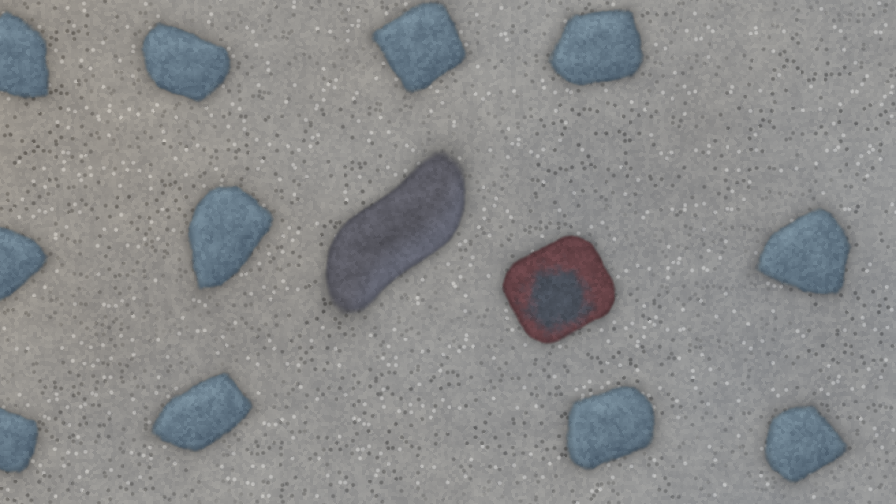
A WebGL 1 fragment shader for this texture:

```glsl
precision highp float;
// Angular blue-grey stones strewn on pale gritty sand, around one long dark pebble
// and one rounded red pebble. Stones are smooth intersections of half planes on a
// jittered grid; sand and rock grain come from cellular noise and layered sines.
uniform vec2 u_resolution;

#define SAND_LIGHT vec3(0.635, 0.628, 0.612)
#define SAND_DARK vec3(0.515, 0.512, 0.510)
#define ROCK_LIGHT vec3(0.455, 0.535, 0.590)
#define ROCK_DARK vec3(0.325, 0.395, 0.455)
#define SLATE vec3(0.370, 0.370, 0.405)
#define RED_RIM vec3(0.400, 0.265, 0.280)
#define RED_CORE vec3(0.290, 0.315, 0.355)
#define ROCK_RADIUS 0.074
#define GRAIN_SCALE 135.0
#define SPECK_SCALE 85.0
#define EDGE_SOFTNESS 0.004
#define SHADOW 0.26

float hash(vec2 p) {
  return fract(sin(dot(p, vec2(127.1, 311.7))) * 43758.5);
}

mat2 turn(float a) {
  return mat2(cos(a), -sin(a), sin(a), cos(a));
}

// Cellular noise: distance to the nearest point, and that point's random value.
vec2 cells(vec2 p) {
  vec2 base = floor(p);
  vec2 nearest = vec2(9.0, 0.0);
  for (int j = -1; j <= 1; j++) {
    for (int i = -1; i <= 1; i++) {
      vec2 id = base + vec2(float(i), float(j));
      vec2 point = id + 0.15 + 0.7 * vec2(hash(id), hash(id + 37.0));
      float d = length(p - point);
      if (d < nearest.x) nearest = vec2(d, hash(id + 71.0));
    }
  }
  return nearest;
}

// Layered sines, roughly -1 to 1.
float mottle(vec2 p) {
  float sum = 0.0;
  float amp = 0.5;
  for (int i = 0; i < 5; i++) {
    p = turn(0.9) * p * 1.7 + 1.3;
    sum += amp * sin(p.x + 1.6 * sin(p.y));
    amp *= 0.62;
  }
  return sum;
}

vec3 sand(vec2 p, float grain) {
  float tone = 0.6 + 0.22 * mottle(p * 2.2) + 0.13 * mottle(p * 24.0);
  vec3 color = mix(SAND_DARK, SAND_LIGHT, clamp(tone + 0.5 * grain, -0.2, 1.2));
  color += vec3(0.014, 0.002, -0.014) * (0.7 - p.x + 0.6 * mottle(p * 1.5 + 4.0));
  vec2 speck = cells(p * SPECK_SCALE);
  float dot1 = 1.0 - smoothstep(0.15, 0.5, speck.x);
  float patchy = 0.6 + 0.4 * mottle(p * 5.0 + 8.0);
  color -= 0.17 * dot1 * patchy * step(0.84, speck.y);
  color += 0.14 * dot1 * step(speck.y, 0.06);
  return color;
}

// Half-plane stone: xy is the facing direction of the facet, z the signed distance.
vec3 brokenStone(vec2 q, float seed) {
  vec3 sum = vec3(0.0);
  for (int i = 0; i < 6; i++) {
    float k = float(i);
    float a = (k + 0.75 * hash(vec2(seed, k))) * 1.0472;
    vec2 side = vec2(cos(a), sin(a));
    float reach = ROCK_RADIUS * (0.78 + 0.46 * hash(vec2(k, seed + 5.0)));
    sum += vec3(side, 1.0) * exp(130.0 * (dot(q, side) - reach));
  }
  return vec3(sum.xy / sum.z, log(sum.z) / 130.0);
}

// Contact shadow on the sand, then the stone itself.
void layStone(inout vec3 color, float d, vec3 rock) {
  color *= 1.0 - SHADOW * exp(-max(d, 0.0) / 0.010);
  rock *= 1.0 - 0.16 * smoothstep(-0.012, 0.0, d);
  color = mix(rock, color, smoothstep(-EDGE_SOFTNESS, EDGE_SOFTNESS, d));
}

void main() {
  vec2 p = gl_FragCoord.xy / u_resolution.y;
  float grain = cells(p * GRAIN_SCALE).y - 0.5;
  float rough = mottle(p * 45.0);
  vec3 color = sand(p, grain);

  // Scattered angular stones, with gaps left for the two pebbles.
  for (int j = 0; j < 3; j++) {
    for (int i = 0; i < 5; i++) {
      vec2 id = vec2(float(i), float(j));
      vec2 jitter = vec2(hash(id + 3.0), hash(id + 19.0)) - 0.5;
      vec2 q = p - vec2(0.4, 0.36) * id - vec2(0.0, 0.15) - 0.08 * jitter;
      bool gap = abs(id.x - 2.0 - 0.5 * id.y * id.y) < 0.6;
      if (gap || length(q) > 0.24) continue;
      q = turn(1.6 * jitter.x + 0.4) * q;
      vec3 stone = brokenStone(q * vec2(0.86, 1.06), id.x + 7.0 * id.y);
      vec2 facing = stone.xy * turn(1.6 * jitter.x + 0.4);
      float slope = smoothstep(-0.045, -0.025, stone.z + 0.004 * rough);
      float light = 0.56 + 0.4 * slope * dot(facing, vec2(-0.5, 0.85));
      light += 0.2 * rough + 0.5 * grain;
      layStone(color, stone.z + 0.0025 * rough, mix(ROCK_DARK, ROCK_LIGHT, light));
    }
  }

  // Long slate pebble: a bent superellipse with a darker hollow.
  vec2 s = turn(0.87) * (p - vec2(0.785, 0.537));
  s.y += 0.016 * sin(s.x * 20.0);
  vec2 e = pow(abs(s) / vec2(0.185, 0.077), vec2(2.3));
  float slateDist = (pow(e.x + e.y, 0.435) - 1.0) * 0.077 + 0.001 * rough;
  float hollow = exp(-dot(s * vec2(11.0, 40.0), s * vec2(11.0, 40.0)));
  vec3 slate = SLATE * (1.0 - 0.13 * hollow + 0.05 * rough + 0.12 * grain);
  slate += vec3(0.02, 0.03, 0.045) * smoothstep(0.0, -0.06, s.y);
  layStone(color, slateDist, slate);

  // Red pebble: a rounded box with a grey worn core.
  vec2 r = turn(0.5) * (p - vec2(1.11, 0.426));
  vec2 box = abs(r) - vec2(0.046, 0.034);
  float redDist = length(max(box, 0.0)) + min(max(box.x, box.y), 0.0) - 0.054;
  float core = smoothstep(0.085, 0.035, length(r + vec2(0.012, 0.016)) + 0.014 * rough);
  vec3 red = mix(RED_RIM, RED_CORE, core) * (1.0 + 0.06 * rough + 0.16 * grain);
  layStone(color, redDist + 0.0015 * rough, red);

  gl_FragColor = vec4(color, 1.0);
}
```
